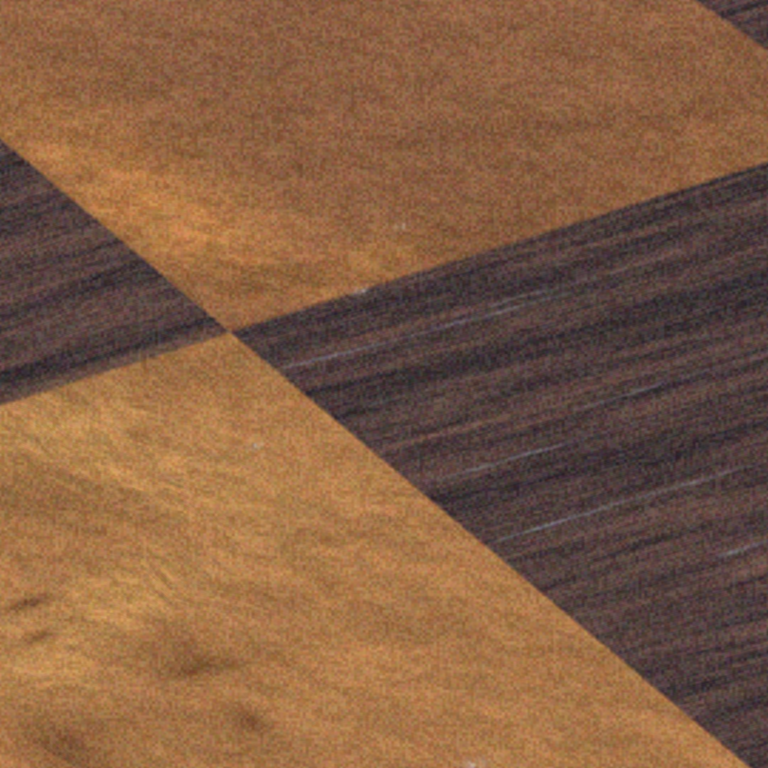
This texture is drawn by a WebGL 2 fragment shader. Its source:

```glsl
#version 300 es
precision highp float;
// Inlaid wood: two crossing seams divide the plane into golden and dark panels.
// Stretched value noise makes the grain; soft ellipses add sheen, knots and
// shade, and thin slanted strokes make the pale pores of the dark wood.
uniform vec2 u_resolution;
out vec4 outColor;

float hash(vec2 p) {
  vec3 q = fract(vec3(p.xyx) * 0.1031);
  q += dot(q, q.yzx + 33.33);
  return fract((q.x + q.y) * q.z);
}

float noise(vec2 p) {
  vec2 i = floor(p), f = fract(p);
  f = f * f * (3.0 - 2.0 * f);
  return mix(mix(hash(i), hash(i + vec2(1, 0)), f.x),
             mix(hash(i + vec2(0, 1)), hash(i + vec2(1, 1)), f.x), f.y);
}

float fbm(vec2 p) {
  float sum = 0.0, amp = 0.533;
  for (int i = 0; i < 4; i++, amp *= 0.5) {
    sum += amp * noise(p);
    p = p * 2.03 + 17.3;
  }
  return sum;
}

// Soft ellipse whose long axis rises by the given slope.
float blob(vec2 p, vec2 centre, vec2 radii, float slope) {
  vec2 d = p - centre;
  d.y -= slope * d.x;
  d /= radii;
  return exp(-dot(d, d));
}

float band(float x, float centre, float width) {
  float d = (x - centre) / width;
  return exp(-d * d);
}

vec3 upperWood(vec2 p) {
  float grain = fbm(vec2(p.x * 5.0, (p.y - 0.12 * p.x) * 24.0) + 40.0) - 0.5;
  float fine = fbm(vec2(p.x * 32.0 + p.y * 12.0, (p.y + 0.1 * p.x) * 85.0)) - 0.5;
  float gold = 0.75 * blob(p, vec2(0.11, 0.79), vec2(0.20, 0.09), -0.45)
             + 0.55 * blob(p, vec2(0.28, 0.68), vec2(0.17, 0.08), -0.3)
             + 0.65 * blob(p, vec2(0.50, 0.665), vec2(0.08, 0.035), 0.3)
             + 0.25 * blob(p, vec2(0.93, 0.81), vec2(0.20, 0.06), 0.2);
  vec3 c = mix(vec3(0.545, 0.37, 0.255), vec3(0.69, 0.47, 0.27), min(gold, 1.0));
  float shade = 1.3 * blob(p, vec2(0.37, 0.635), vec2(0.07, 0.022), 0.1)
              + 0.5 * blob(p, vec2(0.65, 0.73), vec2(0.16, 0.06), 0.3);
  return c * (1.0 + 0.18 * grain + (0.18 + 0.2 * gold) * fine - 0.12 * shade);
}

vec3 lowerWood(vec2 p) {
  vec2 w = p + 0.06 * vec2(fbm(p * 7.0), fbm(p * 7.0 + 9.0));
  float figure = fbm(vec2(w.x * 6.0, (w.y + 0.38 * w.x) * 24.0)) - 0.5;
  float fine = fbm(vec2(w.x * 24.0, (w.y + 0.25 * w.x) * 80.0)) - 0.5;
  float sheen = 0.8 * blob(p, vec2(0.14, 0.21), vec2(0.14, 0.05), 0.25)
              + 0.6 * blob(p, vec2(0.20, 0.39), vec2(0.24, 0.06), -0.3)
              + 0.5 * blob(p, vec2(0.05, 0.44), vec2(0.10, 0.04), 0.2)
              + 0.5 * blob(p, vec2(0.04, 0.11), vec2(0.12, 0.04), 0.2);
  float knots = 0.7 * blob(p, vec2(0.23, 0.150), vec2(0.055, 0.032), -0.25)
              + blob(p, vec2(0.265, 0.130), vec2(0.05, 0.010), 0.15)
              + 1.1 * blob(p, vec2(0.325, 0.062), vec2(0.030, 0.016), -0.3)
              + 1.2 * blob(p, vec2(0.04, 0.215), vec2(0.035, 0.010), 0.3)
              + 0.9 * blob(p, vec2(0.05, 0.17), vec2(0.028, 0.010), 0.3)
              + blob(p, vec2(0.085, 0.02), vec2(0.075, 0.04), -0.5);
  float shade = blob(p, vec2(0.03, 0.36), vec2(0.09, 0.03), -0.1)
              + 0.8 * blob(p, vec2(0.27, 0.52), vec2(0.15, 0.035), 0.1);
  vec3 c = mix(vec3(0.655, 0.46, 0.285), vec3(0.755, 0.56, 0.335), min(sheen, 1.0));
  c *= 1.0 + 0.22 * figure + (0.22 + 0.3 * sheen) * fine - 0.11 * shade;
  return mix(c, vec3(0.40, 0.26, 0.16), clamp(knots * (0.55 + 0.9 * fine), 0.0, 0.8));
}

vec3 darkWood(vec2 p) {
  float v = p.y - 0.28 * p.x + 0.010 * (noise(p * 6.0) - 0.5);
  float broad = fbm(vec2(p.x * 2.5, v * 24.0) + 5.0) - 0.5;
  float fine = fbm(vec2(p.x * 7.0, v * 105.0) + 60.0) - 0.5;
  // Dark growth bands on either side of the crossing.
  float right = band(v, 0.345, 0.022) + 0.7 * band(v, 0.165, 0.018);
  float left = band(v, 0.505, 0.014) + 0.5 * band(v, 0.645, 0.016);
  float tone = 0.42 + 0.8 * broad + 1.4 * fine;
  tone -= 0.25 * mix(left, right, smoothstep(0.25, 0.35, p.x));
  tone += 0.18 * band(v, -0.015, 0.04) + 0.12 * band(v, 0.275, 0.03);
  vec3 c = mix(vec3(0.235, 0.195, 0.205), vec3(0.42, 0.31, 0.28), clamp(tone, -0.1, 1.2));
  // Pale pores: start x, end x, grain offset, strength.
  vec4 pores[7] = vec4[7](vec4(0.36, 0.85, 0.413, 0.8), vec4(0.46, 0.70, 0.337, 0.5),
    vec4(0.55, 0.90, 0.220, 0.8), vec4(0.63, 1.1, 0.120, 0.9), vec4(0.92, 1.2, 0.014, 0.9),
    vec4(0.73, 1.1, 0.261, 0.5), vec4(0.62, 0.95, 0.425, 0.4));
  for (int i = 0; i < 7; i++) {
    vec4 s = pores[i];
    float span = smoothstep(s.x, s.x + 0.03, p.x) * (1.0 - smoothstep(s.y - 0.25, s.y, p.x));
    float broken = 0.3 + 0.9 * noise(vec2(p.x * 40.0, s.z * 90.0));
    float wander = 0.004 * (noise(vec2(p.x * 22.0, s.z * 70.0)) - 0.5);
    c = mix(c, vec3(0.44, 0.41, 0.43), s.w * span * broken * band(v + wander, s.z, 0.003));
  }
  return c;
}

void main() {
  vec2 p = gl_FragCoord.xy / u_resolution;
  // Signed heights above the falling and rising seams.
  float fall = p.y - 0.568 + 0.838 * (p.x - 0.30);
  float rise = p.y - 0.568 - 0.316 * (p.x - 0.30);
  float aboveFall = smoothstep(-0.005, 0.005, fall), aboveRise = smoothstep(-0.005, 0.005, rise);
  float dark = mix(aboveRise, 1.0 - aboveRise, aboveFall);
  dark = max(dark, smoothstep(-0.006, 0.006, p.y - 1.0 + 0.69 * (p.x - 0.905)));
  vec3 c = mix(mix(lowerWood(p), upperWood(p), aboveFall), darkWood(p), dark);
  // Worn strip under the left panel, then pale flecks.
  float leftSide = 1.0 - smoothstep(0.27, 0.31, p.x);
  c = mix(c, vec3(0.47, 0.35, 0.29), 0.6 * leftSide * band(rise, 0.006, 0.007));
  vec3 flecks[4] = vec3[4](vec3(0.335, 0.42, 0.010), vec3(0.522, 0.705, 0.008),
    vec3(0.62, 0.004, 0.015), vec3(0.47, 0.622, 0.009));
  for (int i = 0; i < 4; i++) {
    float spot = blob(p, flecks[i].xy, flecks[i].z * vec2(1.0, 0.6), 0.2);
    c = mix(c, vec3(0.74, 0.65, 0.62), spot * noise(p * 190.0));
  }
  // Coloured film grain.
  vec3 speck = vec3(noise(p * 240.0), noise(p * 240.0 + 71.0), noise(p * 240.0 + 137.0)) - 0.5;
  outColor = vec4(c + 0.07 * speck + 0.10 * (noise(p * 270.0 + 211.0) - 0.5), 1.0);
}
```
